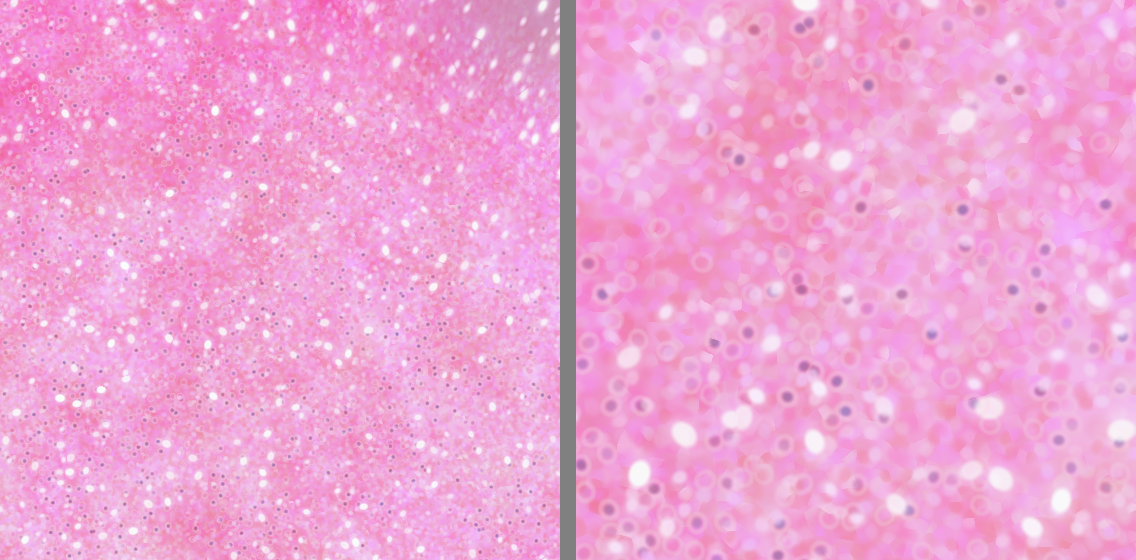
Left, the full canvas; right, a detail of the centre.
Give the GLSL for this texture, as a Shadertoy shader.

```glsl
// Pink iridescent glitter: packed pastel flakes, ringed dark specks and white sparkles.

vec3 hash3(vec2 p) {
    vec3 q = fract(vec3(p.xyx) * vec3(0.1031, 0.1030, 0.0973));
    q += dot(q, q.yxz + 33.33);
    return fract((q.xxy + q.yzz) * q.zyx);
}

float noise(vec2 p) {
    vec2 i = floor(p), f = fract(p);
    f = f * f * (3.0 - 2.0 * f);
    float low = mix(hash3(i).x, hash3(i + vec2(1, 0)).x, f.x);
    float high = mix(hash3(i + vec2(0, 1)).x, hash3(i + vec2(1, 1)).x, f.x);
    return mix(low, high, f.y);
}

float fbm(vec2 p) {
    return 0.55 * noise(p) + 0.3 * noise(p * 2.1 + 17.0) + 0.15 * noise(p * 4.3 + 41.0);
}

// Nearest scattered flake: x = distance in cells, yzw = random traits
vec4 nearestFlake(vec2 p, float cells, float density, float seed, float stretch) {
    vec2 q = p * cells, id = floor(q);
    vec4 best = vec4(9.0);
    for (int y = -1; y <= 1; y++)
    for (int x = -1; x <= 1; x++) {
        vec2 cell = id + vec2(x, y);
        vec3 place = hash3(cell + seed);
        vec3 trait = hash3(cell + seed + 271.0);
        float cluster = 0.1 + 1.8 * noise(cell / cells * 9.0 + seed);
        if (trait.x > density * cluster) continue;
        vec2 d = q - cell - place.xy;
        float angle = mix(6.28 * place.z, 1.05, smoothstep(1.2, 1.7, stretch));
        vec2 axis = vec2(cos(angle), sin(angle));
        float r = length(vec2(dot(d, axis) / stretch, dot(d, vec2(-axis.y, axis.x))));
        if (r < best.x) best = vec4(r, trait.yz, place.z);
    }
    return best;
}

// Pastel flake tints, from coral through hot pink and orchid to pale pink
vec3 flakeTint(float t) {
    if (t < 0.12) return vec3(0.94, 0.51, 0.65);
    if (t < 0.30) return vec3(0.93, 0.58, 0.75);
    if (t < 0.47) return vec3(0.96, 0.50, 0.78);
    if (t < 0.68) return vec3(0.95, 0.58, 0.91);
    if (t < 0.86) return vec3(0.95, 0.67, 0.88);
    if (t < 0.96) return vec3(0.93, 0.73, 0.86);
    return vec3(0.97, 0.82, 0.93);
}

void mainImage(out vec4 fragColor, in vec2 fragCoord) {
    vec2 p = fragCoord / iResolution.y;
    vec2 uv = fragCoord / iResolution.xy;
    float defocus = smoothstep(0.95, 1.75, uv.x * 0.75 + uv.y * 1.1);
    float stretch = 1.2 + 0.4 * defocus;
    float soft = 0.0017 + 0.0015 * defocus;

    // Soft pink ground with broad hue drifts
    vec3 color = mix(vec3(0.94, 0.54, 0.74), vec3(0.95, 0.68, 0.89), smoothstep(0.25, 0.75, fbm(p * 14.0)));

    // Overlapping layers of tinted flakes
    for (int i = 0; i < 4; i++) {
        float layer = float(i);
        vec4 flake = nearestFlake(p, 72.0 + 17.0 * layer, 0.8, 50.0 + 90.0 * layer, stretch);
        float cover = 1.0 - smoothstep(0.2, 0.72 + 0.2 * defocus, flake.x);
        color = mix(color, flakeTint(flake.y), cover * (0.32 + 0.3 * flake.z));
    }

    // Regional light: hotter at the top left, paler below, mottled between
    color += vec3(0.01, 0.23, 0.13) * (fbm(p * 5.0 + 9.0) - 0.5);
    color += vec3(0.0, 0.16, 0.13) * (fbm(p * 19.0 + 63.0) - 0.5);
    color += vec3(0.02, -0.02, 0.11) * (fbm(p * 11.0 + 31.0) - 0.5);
    color += vec3(0.01, -0.09, -0.03) * smoothstep(0.5, 1.0, uv.y) * (1.0 - 0.75 * uv.x);
    color += vec3(0.0, 0.05, 0.03) * (1.0 - smoothstep(0.0, 0.5, uv.y));
    color += vec3(0.0, 0.03, 0.035) * smoothstep(0.6, 1.0, uv.x);

    // Thin pale rims, many of them around a dusky violet core
    vec4 speck = nearestFlake(p, 72.0, 0.36, 507.0, 1.1);
    float speckDist = speck.x / 72.0;
    float inFocus = 1.0 - 0.9 * defocus;
    float rim = 1.0 - smoothstep(0.0003, 0.0022, abs(speckDist - 0.0049));
    color = mix(color, vec3(0.94, 0.79, 0.86), 0.38 * rim * inFocus);
    float core = 1.0 - smoothstep(0.0012, 0.0043, speckDist);
    vec3 coreTint = mix(vec3(0.68, 0.36, 0.54), vec3(0.53, 0.43, 0.70), speck.z);
    color = mix(color, coreTint, core * inFocus * smoothstep(0.3, 1.0, speck.y) * 0.75);

    // Small lilac and pearl glints
    vec4 glint = nearestFlake(p, 74.0, 0.2, 811.0, stretch);
    float glintMask = 1.0 - smoothstep(0.0036 - soft, 0.0036 + soft, glint.x / 74.0);
    vec3 glintTint = mix(vec3(0.93, 0.74, 0.98), vec3(0.97, 0.90, 0.95), glint.y);
    color = mix(color, glintTint, glintMask * (0.25 + 0.5 * glint.z));

    // Greyed mauve corner at the top right
    float corner = 1.0 - smoothstep(0.0, 0.3, length((uv - 1.0) * vec2(0.8, 1.1)));
    color = mix(color, vec3(0.76, 0.54, 0.66), 0.75 * corner);

    // Bright white sparkles of varied size with a faint halo
    vec4 sparkle = nearestFlake(p, 42.0, 0.2, 1203.0, stretch + 0.1);
    float sparkleDist = sparkle.x / 42.0;
    float radius = mix(0.0026, 0.0066, sparkle.y);
    float sparkleMask = 1.0 - smoothstep(radius - soft, radius + soft, sparkleDist);
    vec3 sparkleTint = mix(vec3(0.97, 0.89, 0.99), vec3(0.98, 1.0, 0.98), sparkle.y);
    color = mix(color, vec3(0.96, 0.84, 0.95), 0.35 * (1.0 - smoothstep(radius, radius * 2.3, sparkleDist)));
    color = mix(color, sparkleTint, sparkleMask * (0.6 + 0.4 * sparkle.z));

    fragColor = vec4(clamp(color, 0.0, 1.0), 1.0);
}
```
